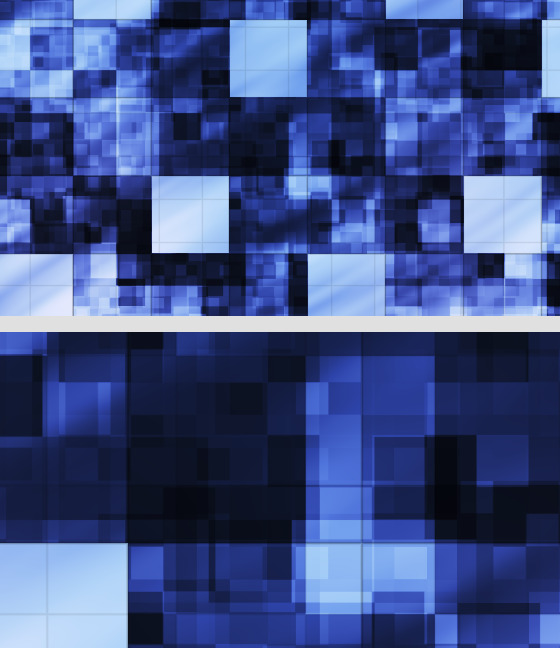
Top, the full canvas; bottom, a detail of the centre.
A WebGL 2 fragment shader for this background:

```glsl
#version 300 es
precision highp float;
// Overlapping blue glass squares crossed by soft diagonal light streaks.
// Square grids of several sizes and stretched noise add up to one tone,
// which a colour ramp turns into black, navy, blue and pale sky.

uniform vec2 u_resolution;
out vec4 fragColor;

const float PANEL_SIZE = 0.247;
const float BLOCK_SIZE = 0.1363;
const vec2 PANEL_ORIGIN = vec2(-0.0155, -0.050);
const vec2 BLOCK_ORIGIN = vec2(-0.041, -0.040);
const float EVEN_SPREAD = 0.0;   // seed that selects evenly spread tones

float hash(vec2 cell, float seed) {
    vec3 q = fract(vec3(cell, seed * 17.0) * 0.1031);
    q += dot(q, q.zyx + 31.32);
    return fract((q.x + q.y) * q.z);
}

// Random tone of a cell, or a low-discrepancy one that separates equals.
float cellTone(vec2 cell, float seed) {
    if (seed == EVEN_SPREAD) return fract(dot(cell, vec2(0.7549, 0.5698)) + 0.9);
    return hash(cell, seed);
}

// Cell tones blended over a border: softness 0.5 is smooth noise,
// a tiny softness gives flat squares with antialiased edges.
float cells(vec2 p, float softness, float seed) {
    vec2 q = p - 0.5;
    vec2 i = floor(q);
    vec2 t = smoothstep(0.5 - softness, 0.5 + softness, q - i);
    float low = mix(cellTone(i, seed), cellTone(i + vec2(1, 0), seed), t.x);
    float high = mix(cellTone(i + vec2(0, 1), seed), cellTone(i + vec2(1, 1), seed), t.x);
    return mix(low, high, t.y);
}

float squares(vec2 p, vec2 origin, float size, float pixel, float seed) {
    return cells((p - origin) / size, min(0.5, 0.75 * pixel / size), seed);
}

float softNoise(vec2 p, float seed) {
    return cells(p, 0.5, seed) - 0.5;
}

// Thin line along the borders of a square grid.
float seam(vec2 p, vec2 origin, float size, float pixel) {
    vec2 f = fract((p - origin) / size);
    vec2 d = min(f, 1.0 - f) * size;
    return 1.0 - smoothstep(0.0, 0.0012 + pixel, min(d.x, d.y));
}

// Noise stretched along a rising diagonal.
float streaks(vec2 p, float bend) {
    vec2 along = normalize(vec2(0.85, 0.5));
    vec2 q = vec2(dot(p, along), dot(p, vec2(-along.y, along.x)) + bend);
    return softNoise(q * vec2(1.6, 7.0), 11.0)
         + softNoise(q * vec2(2.7, 15.0), 12.0) * 0.6
         + softNoise(q * vec2(4.0, 34.0), 13.0) * 0.25;
}

vec3 ramp(float level) {
    const vec3 COLORS[8] = vec3[8](
        vec3(0.01, 0.01, 0.03), vec3(0.05, 0.07, 0.13),
        vec3(0.11, 0.15, 0.36), vec3(0.20, 0.27, 0.67),
        vec3(0.34, 0.46, 0.86), vec3(0.49, 0.64, 0.93),
        vec3(0.71, 0.83, 0.97), vec3(0.88, 0.92, 1.00));
    const float STOPS[8] = float[8](0.0, 0.07, 0.18, 0.365, 0.59, 0.775, 0.93, 1.0);
    vec3 color = COLORS[0];
    for (int i = 1; i < 8; i++) {
        float t = clamp((level - STOPS[i - 1]) / (STOPS[i] - STOPS[i - 1]), 0.0, 1.0);
        color = mix(color, COLORS[i], t);
    }
    return color;
}

void main() {
    vec2 p = gl_FragCoord.xy / u_resolution.y;
    float pixel = 1.0 / u_resolution.y;

    // Broad light, large panels and medium blocks
    float glow = softNoise(p * 2.3, 5.0);
    float panelTone = squares(p, PANEL_ORIGIN, PANEL_SIZE, pixel, EVEN_SPREAD);
    float blockTone = squares(p, BLOCK_ORIGIN, BLOCK_SIZE, pixel, 3.0);
    float tone = -0.27 + 1.4 * glow + 1.6 * (panelTone - 0.43) + 1.55 * (blockTone - 0.5);

    // Smaller squares: mostly faint, a few strong
    float size = 0.0875;
    float strength = 0.7;
    for (int i = 0; i < 3; i++) {
        float layer = float(i);
        vec2 origin = vec2(0.023, 0.031) * (layer + 1.0);
        float c = 2.0 * squares(p, origin, size, pixel, 20.0 + layer) - 1.0;
        tone += strength * c * c * c;
        size *= 0.63;
        strength *= 0.7;
    }

    // Streaks fade out in the dark squares; the brightest panels stay clear
    float streak = 1.7 * streaks(p, 0.06 * glow);
    tone += streak * smoothstep(-1.5, 0.1, tone);
    float clearPanel = smoothstep(0.85, 0.87, panelTone);
    tone = mix(tone, 1.35 + 0.9 * streak + 0.12 * (blockTone - 0.5), clearPanel);

    // Even out the tones, colour them, add a lavender drift and seams
    float level = 1.0 / (1.0 + exp(-1.7 * tone));
    vec3 color = ramp(level);
    color += vec3(0.14, 0.03, 0.0) * level * softNoise(p * 1.7, 8.0);
    color *= 1.0 - 0.28 * seam(p, PANEL_ORIGIN, PANEL_SIZE, pixel);
    color *= 1.0 - 0.08 * seam(p, BLOCK_ORIGIN, BLOCK_SIZE, pixel);
    fragColor = vec4(clamp(color, 0.0, 1.0), 1.0);
}
```
